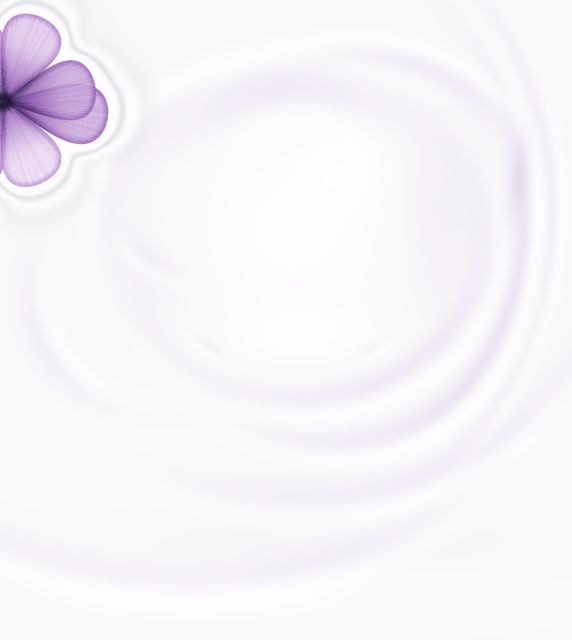
A WebGL 1 fragment shader for this background:

```glsl
precision highp float;
uniform vec2 u_resolution;

const vec3 SILK = vec3(0.978, 0.968, 0.980);
const vec3 SILK_SHADE = vec3(0.920, 0.895, 0.948);
const vec3 SILK_LIGHT = vec3(1.0, 0.997, 1.0);
const vec3 LILAC = vec3(0.83, 0.79, 0.90);
const vec3 PALE = vec3(0.945, 0.875, 0.965);
const vec3 VIOLET = vec3(0.62, 0.43, 0.74);
const vec3 DEEP = vec3(0.27, 0.16, 0.42);
const vec3 RIM_GREY = vec3(0.87, 0.86, 0.885);
const vec3 HEART = vec3(0.12, 0.09, 0.19);
const vec2 FLOWER = vec2(0.0065, 0.841);
const float PETAL_WIDTH = 0.047;
const float RIM_BLEND = 110.0;

float hash(float n) {
  return fract(sin(n * 127.1) * 43758.55);
}

float noise(float x) {
  float f = fract(x);
  return mix(hash(floor(x)), hash(floor(x) + 1.0), f * f * (3.0 - 2.0 * f));
}

float blob(vec2 p, vec2 center, vec2 radius) {
  vec2 q = (p - center) / radius;
  return exp(-dot(q, q));
}

float bump(float x, float center, float width) {
  float s = (x - center) / width;
  return exp(-s * s);
}

// Elliptic crease: light outside, shade inside; a negative width swaps them
float fold(vec2 p, vec2 center, vec2 radius, float angle, float spread, float width) {
  vec2 q = (p - center) / radius;
  float k = length(q);
  float s = (k - 1.0) * k / (length(q / radius) + 0.001) / width;
  float along = exp((cos(atan(q.y, q.x + 1e-5) - angle) - 1.0) / spread);
  return along * (bump(s, 1.0, 1.0) - bump(s, -1.1, 1.4));
}

float silkTone(vec2 p) {
  float t = 0.0;
  // Bowl rim and inner arch
  t += 0.75 * fold(p, vec2(0.467, 0.629), vec2(0.306, 0.267), -1.0, 0.45, 0.015);
  t += 0.40 * fold(p, vec2(0.475, 0.629), vec2(0.306, 0.262), 1.9, 0.40, 0.024);
  t += 0.45 * fold(p, vec2(0.430, 0.648), vec2(0.280, 0.254), 2.5, 0.20, 0.014);
  t += 0.60 * fold(p, vec2(0.547, 0.700), vec2(0.286, 0.228), 1.2, 0.28, 0.013);
  t += 0.40 * fold(p, vec2(0.469, 0.700), vec2(0.143, 0.137), 1.6, 0.35, -0.020);
  // Outer sweeps
  t += 0.75 * fold(p, vec2(0.521, 0.622), vec2(0.3125, 0.329), -1.0, 0.40, 0.014);
  t += 0.50 * fold(p, vec2(0.469, 0.674), vec2(0.520, 0.469), -1.25, 0.25, 0.016);
  t += 0.55 * fold(p, vec2(0.299, 0.479), vec2(0.560, 0.404), -1.6, 0.28, 0.017);
  t += 0.45 * fold(p, vec2(0.260, 0.550), vec2(0.202, 0.195), 3.7, 0.25, -0.013);
  t += 0.60 * fold(p, vec2(0.456, 0.674), vec2(0.375, 0.430), -0.1, 0.20, 0.011);
  t += 0.50 * fold(p, vec2(0.456, 0.674), vec2(0.415, 0.500), -0.1, 0.25, 0.010);
  // Small creases at both lower corners of the glow
  t += 0.55 * fold(p, vec2(0.456, 0.531), vec2(0.176, 0.117), -0.71, 0.015, 0.006);
  t += 0.55 * fold(p, vec2(0.456, 0.531), vec2(0.176, 0.117), -2.43, 0.015, 0.006);
  t += 0.30 * fold(p, vec2(0.330, 0.680), vec2(0.150, 0.120), -2.3, 0.08, 0.010);
  // Broad glows and hollows
  t += 0.80 * blob(p, vec2(0.460, 0.640), vec2(0.160, 0.150));
  t += 0.50 * blob(p, vec2(0.540, 0.740), vec2(0.070, 0.060));
  t += 0.60 * blob(p, vec2(0.475, 0.473), vec2(0.120, 0.045));
  t += 0.40 * blob(p, vec2(0.350, 0.060), vec2(0.500, 0.060));
  t += 0.25 * blob(p, vec2(0.120, 0.300), vec2(0.200, 0.100));
  t -= 0.45 * blob(p, vec2(0.690, 0.670), vec2(0.080, 0.150));
  t -= 0.25 * blob(p, vec2(0.240, 0.560), vec2(0.060, 0.090));
  t -= 0.20 * blob(p, vec2(0.480, 0.135), vec2(0.250, 0.040));
  return t;
}

// Signed distance, then position along (0 to 1) and across the petal
vec3 petal(vec2 p, float angle, float size) {
  vec2 dir = vec2(cos(angle), sin(angle));
  float u = dot(p, dir) / size;
  float v = dot(p, vec2(-dir.y, dir.x));
  float peak = 3.06 * PETAL_WIDTH * PETAL_WIDTH;
  float w2 = peak * u * u * (1.0 - u * u * u);
  float slope = peak * (2.0 * u - 5.0 * u * u * u * u) / size;
  float d = (v * v - w2) / (length(vec2(slope, abs(v) + sqrt(max(w2, 0.0)))) + 1e-5);
  return vec3(u < 0.0 ? length(p) : max(d, -PETAL_WIDTH), u, v);
}

vec3 paintPetal(vec3 col, vec3 s, float depth, float opacity, float aa) {
  float edge = smoothstep(-0.017, 0.0, s.x);
  float base = 1.0 - smoothstep(0.08, 0.75, s.y);
  float ray = s.z / (max(s.y, 0.0) + 0.15) * 600.0;
  float veins = noise(ray + 40.0) * 0.6 + noise(ray * 2.3 + 90.0) * 0.4 - 0.5;
  float tone = depth + 0.38 * edge * edge + 0.55 * base + 0.22 * veins;
  vec3 tint = mix(PALE, VIOLET, clamp(tone * 1.4, 0.0, 1.0));
  tint = mix(tint, DEEP, smoothstep(0.65, 1.25, tone));
  return mix(col, tint, opacity * (1.0 - smoothstep(-aa, aa, s.x)));
}

void main() {
  vec2 p = gl_FragCoord.xy / u_resolution.y;
  float aa = 0.8 / u_resolution.y;

  // Silk
  float tone = silkTone(p);
  vec3 col = mix(SILK, SILK_SHADE, clamp(-tone, 0.0, 1.0));
  col = mix(col, SILK_LIGHT, clamp(tone, 0.0, 1.0));
  vec2 lean = vec2(p.x - 0.12 * (p.y - 0.72), p.y);
  col = mix(col, LILAC, 0.40 * blob(lean, vec2(0.810, 0.720), vec2(0.016, 0.065)));

  // Petal shapes
  vec2 q = p - FLOWER;
  vec3 top = petal(q, 1.155, 0.1445);
  vec3 front = petal(q, 0.17, 0.1445);
  vec3 back = petal(q, -0.16, 0.164);
  vec3 low = petal(q, -1.136, 0.140);
  vec3 leftTop = petal(q, 2.05, 0.135);
  vec3 leftLow = petal(q, -2.05, 0.135);

  // Raised pale rim around the flower
  float sum = exp(-RIM_BLEND * top.x) + exp(-RIM_BLEND * front.x)
    + exp(-RIM_BLEND * back.x) + exp(-RIM_BLEND * low.x);
  float rim = -log(sum + 1e-20) / RIM_BLEND;
  col = mix(col, SILK_LIGHT, 0.8 * bump(rim, 0.007, 0.008));
  col = mix(col, RIM_GREY, 0.75 * bump(rim, 0.014, 0.003));
  col = mix(col, SILK_LIGHT, 0.7 * bump(rim, 0.021, 0.004));
  col = mix(col, RIM_GREY, 0.25 * bump(rim, 0.028, 0.005));

  // Petals from back to front, then the dark heart
  col = paintPetal(col, leftTop, 0.20, 0.9, aa);
  col = paintPetal(col, leftLow, 0.20, 0.9, aa);
  col = paintPetal(col, top, 0.12, 0.97, aa);
  col = paintPetal(col, back, 0.30, 0.95, aa);
  col = paintPetal(col, low, 0.04, 0.90, aa);
  col = paintPetal(col, front, 0.36, 0.86, aa);
  float ragged = 0.014 + 0.007 * noise(atan(q.y, q.x + 1e-5) * 7.0 + 30.0);
  col = mix(col, HEART, 0.9 * (1.0 - smoothstep(0.4 * ragged, 1.2 * ragged, length(q))));

  gl_FragColor = vec4(col, 1.0);
}
```
